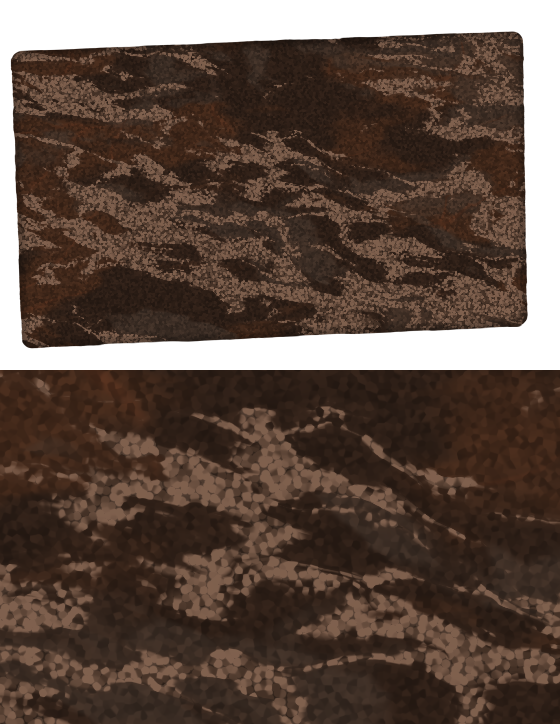
Top, the full canvas; bottom, a detail of the centre.
Give the GLSL for this texture, as a Shadertoy shader.

```glsl
// A slab of dark brown stone with pale, ragged veins, lying on white.
// One wrapping cellular noise makes the veins (cell borders), the colour
// clouds (blended cell tones, layered) and the fine grain.

vec2 hash2(vec2 p) {
    vec3 q = fract(p.xyx * vec3(0.1031, 0.1030, 0.0973));
    q += dot(q, q.yzx + 33.33);
    return fract((q.xx + q.yz) * q.zy);
}

// Returns nearest distance, border distance and smoothly blended cell tone.
// Whole counts and a whole shear keep it periodic over the canvas.
vec3 cells(vec2 uv, vec2 count, float shear) {
    vec2 p = uv * count + vec2(0.0, shear * uv.x);
    vec2 base = floor(p);
    float nearest = 8.0, second = 8.0, tone = 0.0, total = 0.0;
    for (int j = -1; j <= 1; j++) {
        for (int i = -1; i <= 1; i++) {
            vec2 cell = base + vec2(i, j);
            vec2 key = cell - floor((cell.x + 0.5) / count.x) * vec2(count.x, shear);
            key.y = mod(key.y + 0.5, count.y) - 0.5;
            vec2 seed = key + count * 1.7 + shear;
            float d = length(cell + hash2(seed) - p);
            second = min(second, max(nearest, d));
            nearest = min(nearest, d);
            float weight = exp(-9.0 * d * d);
            tone += weight * hash2(seed + 71.3).x;
            total += weight;
        }
    }
    return vec3(nearest, second - nearest, tone / total);
}

// Layered cell tones, centred on zero
float clouds(vec2 uv, vec2 count, float shear) {
    float sum = 0.0, amp = 0.54;
    for (int i = 0; i < 4; i++) {
        sum += amp * (cells(uv, count, shear).z - 0.5);
        count *= 2.0;
        shear *= 2.0;
        amp *= 0.5;
    }
    return sum;
}

// Distance to the outline of the tilted, round-cornered slab
float slabDistance(vec2 uv, float aspect) {
    vec2 low = vec2(0.040 - 0.024 * uv.y, 0.013 + 0.071 * uv.x);
    vec2 high = vec2(0.9425 - 0.010 * uv.y, 0.855 + 0.061 * uv.x);
    vec2 e = 0.03 - min(uv - low, high - uv) * vec2(aspect, 1.0);
    return length(max(e, 0.0)) + min(max(e.x, e.y), 0.0) - 0.03;
}

void mainImage(out vec4 fragColor, in vec2 fragCoord) {
    vec2 uv = fragCoord / iResolution.xy;
    float aspect = iResolution.x / iResolution.y;

    // Noise fields
    vec2 warp = vec2(clouds(uv, vec2(4, 5), 1.0), clouds(uv, vec2(5, 6), 2.0));
    vec2 bent = uv + warp * vec2(0.16, 0.10);
    float streak = clouds(bent, vec2(9, 22), 5.0);
    float spread = clouds(uv, vec2(3, 4), 1.0);
    float rust = clouds(bent, vec2(4, 7), -1.0);
    float grey = clouds(bent, vec2(7, 9), 3.0);
    vec3 grain = cells(uv, vec2(256, 162), 0.0);

    // Dark ground with rusty and greyish clouds
    vec3 ground = mix(vec3(0.17, 0.115, 0.085), vec3(0.25, 0.152, 0.098),
                      smoothstep(-0.14, 0.10, rust));
    ground = mix(ground, vec3(0.26, 0.205, 0.17), 0.65 * smoothstep(0.03, 0.20, grey));

    // Faint rust-coloured cracks
    float crack = cells(uv + warp * 0.08, vec2(5, 4), -3.0).y;
    ground = mix(ground, vec3(0.33, 0.18, 0.11),
                 0.5 * smoothstep(0.05, 0.0, crack) * smoothstep(-0.05, 0.1, rust));
    ground *= 0.78 + 0.44 * grain.z;

    // Broad vein network and thinner branches, frayed by the streaks
    float broad = 0.11 + 0.9 * spread + 0.9 * streak - cells(bent, vec2(6, 7), 2.0).y;
    float thin = 0.03 + 0.4 * spread + 0.6 * streak - cells(bent, vec2(5, 12), 3.0).y;
    float ragged = max(broad, thin) + 0.10 * (grain.z - 0.5);
    float vein = smoothstep(-0.03, 0.05, ragged);
    float halo = smoothstep(-0.20, 0.05, ragged);

    // Pale grains with dark specks between them
    vec3 pale = mix(vec3(0.27, 0.195, 0.15), vec3(0.52, 0.395, 0.32),
                    smoothstep(0.1, 0.8, grain.z + 0.6 * streak));
    pale *= 1.0 - 0.4 * smoothstep(0.55, 0.85, grain.x);
    vec3 stone = mix(ground, vec3(0.29, 0.20, 0.15), 0.25 * halo);
    stone = mix(stone, pale, 0.92 * vein);

    // Cut out the slab with a slightly rough, shaded rim
    float rim = slabDistance(uv, aspect) + 0.006 * streak;
    stone *= mix(0.72, 1.0, smoothstep(0.0, 0.03, -rim));
    float pixel = 0.7 / iResolution.y;
    fragColor = vec4(mix(stone, vec3(1.0), smoothstep(-pixel, pixel, rim)), 1.0);
}
```
